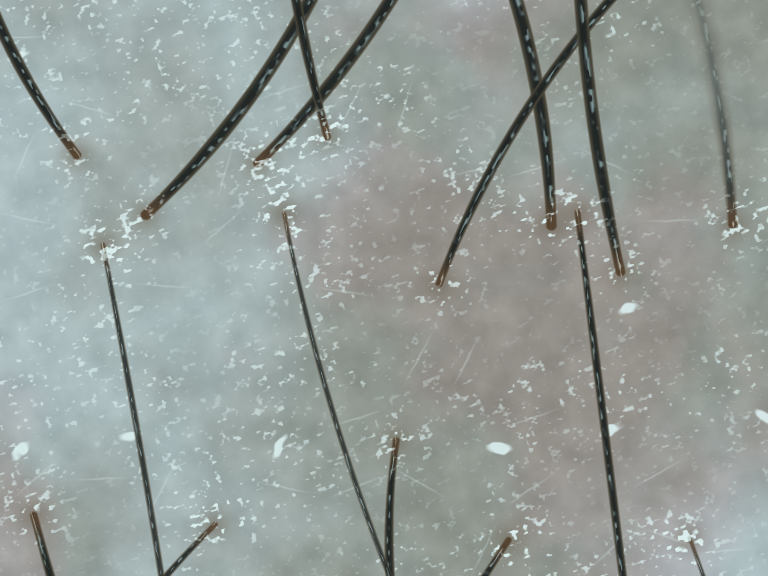
Write a WebGL 2 fragment shader that draws this texture.

```glsl
#version 300 es
precision highp float;

#define UPPER_HAIRS 8
#define LOWER_HAIRS 5
#define STRAY_HAIRS 3
#define SEED 4.0
#define SOFTNESS 0.0022
#define SPECK_FREQ 105.0
#define SPECK_GAIN 0.55
#define SKIN_DARK vec3(0.555, 0.585, 0.555)
#define SKIN_LIGHT vec3(0.665, 0.735, 0.745)
#define SHEEN vec3(0.86, 0.94, 0.94)

uniform vec2 u_resolution;
out vec4 fragColor;

struct Hair { vec2 root, dir; float len, bow, width, blur; };

vec2 hash2(vec2 p) {
    vec3 q = fract(p.xyx * vec3(0.1031, 0.1030, 0.0973));
    q += dot(q, q.yzx + 33.33);
    return fract((q.xx + q.yz) * q.zy);
}

float noise(vec2 p) {
    vec2 i = floor(p), f = fract(p);
    f = f * f * (3.0 - 2.0 * f);
    float low = mix(hash2(i).x, hash2(i + vec2(1, 0)).x, f.x);
    float high = mix(hash2(i + vec2(0, 1)).x, hash2(i + vec2(1, 1)).x, f.x);
    return mix(low, high, f.y);
}

float fbm(vec2 p) {
    float sum = 0.0, amp = 0.533;
    for (int i = 0; i < 4; i++) {
        sum += amp * noise(p);
        p = mat2(1.6, 1.2, -1.2, 1.6) * p + 17.3;
        amp *= 0.5;
    }
    return sum;
}

// Upper hairs grow up, lower ones and strays grow down, all leaning left to right.
Hair makeHair(int i, float aspect) {
    float id = float(i);
    vec2 a = hash2(vec2(id, SEED)), b = hash2(vec2(id + 31.0, SEED + 7.0));
    bool upper = i < UPPER_HAIRS;
    bool stray = i >= UPPER_HAIRS + LOWER_HAIRS;
    float rootY = upper ? mix(0.47, 0.8, a.x) : mix(0.05, 0.24, a.x);
    float lean = b.x > 0.72 ? -0.65 : mix(0.05, 0.5, b.x);
    Hair h;
    h.root = vec2(aspect * fract(id * 0.618 + 0.1), stray ? rootY + 0.48 : rootY);
    h.dir = normalize(vec2(-lean, 1.0)) * (upper ? 1.0 : -1.0);
    h.len = stray ? 0.95 : 0.68;
    h.bow = (b.y - 0.5) * 0.12;
    h.width = upper ? mix(0.0075, 0.0115, a.y) : mix(0.0032, 0.0085, a.y);
    h.blur = i == 3 ? 0.035 : 0.0;
    return h;
}

// Sparse elongated chips, one candidate per grid cell.
float chips(vec2 p, float cell, float chance, vec2 size) {
    vec2 id = floor(p / cell);
    vec2 a = hash2(id + cell * 91.0), b = hash2(id + 57.0);
    vec2 q = p - (id + 0.35 + 0.3 * a) * cell;
    float angle = mix(-0.6, 1.3, b.x);
    q = mat2(cos(angle), -sin(angle), sin(angle), cos(angle)) * q;
    q += (vec2(noise(p * 70.0), noise(p * 70.0 + 9.0)) - 0.5) * size.y * 1.5;
    float d = (length(q / size) - 1.0) * size.y;
    return (1.0 - smoothstep(-SOFTNESS, SOFTNESS, d)) * step(b.y, chance);
}

vec3 drawHair(vec3 col, vec2 p, Hair h, float id, float soft) {
    vec2 v = p - h.root;
    float along = dot(v, h.dir), t = clamp(along / h.len, 0.0, 1.0);
    float slope = h.bow * 4.0 * (1.0 - 2.0 * t) / h.len;
    float side = dot(v, vec2(h.dir.y, -h.dir.x)) - h.bow * 4.0 * t * (1.0 - t);
    side /= sqrt(1.0 + slope * slope);
    float beyond = along - t * h.len;
    float width = h.width * mix(0.8, 1.1, smoothstep(0.0, 0.3, t));
    float blur = h.blur * t;
    float edge = soft + blur;
    float cover = 1.0 - smoothstep(-edge, edge, length(vec2(side, beyond)) - width);
    cover *= mix(0.72, 0.97, smoothstep(0.003, 0.007, h.width)) / (1.0 + blur * 90.0);

    // Dark core, brown rim and broken cool highlights.
    float s = side / width;
    vec3 body = mix(vec3(0.12, 0.14, 0.135), vec3(0.30, 0.28, 0.225), smoothstep(0.25, 1.0, abs(s)));
    body = mix(vec3(0.33, 0.26, 0.19), body, smoothstep(0.0, 0.07, along));
    float streak = smoothstep(0.42, 0.85, noise(vec2(along * 95.0, s * 2.0 + id * 7.0)));
    float band = exp(-9.0 * (s - 0.2) * (s - 0.2));
    body += streak * band * vec3(0.36, 0.43, 0.44);
    return mix(col, body, cover);
}

void main() {
    vec2 p = gl_FragCoord.xy / u_resolution.y;
    float aspect = u_resolution.x / u_resolution.y;
    float soft = max(SOFTNESS, 0.75 / u_resolution.y);
    int count = UPPER_HAIRS + LOWER_HAIRS + STRAY_HAIRS;

    // Cloudy skin, cooler to the left, with faint pink patches.
    float tone = fbm(p * 2.4 + SEED) + 0.12 * (0.5 - p.x / aspect);
    vec3 col = mix(SKIN_DARK, SKIN_LIGHT, smoothstep(0.25, 0.73, tone));
    col += vec3(0.025, -0.02, -0.012) * smoothstep(0.5, 0.75, fbm(p * 3.5 + 40.0));
    col += (fbm(p * 24.0) - 0.5) * 0.11;

    // Brown shade and gathered flakes around the roots.
    float cluster = 0.0;
    for (int i = 0; i < count; i++) {
        Hair h = makeHair(i, aspect);
        vec2 v = p - h.root;
        float r2 = dot(v, v);
        col = mix(col, vec3(0.43, 0.40, 0.34), 0.5 * exp(-r2 * 1300.0));
        cluster += exp(-r2 * 420.0);
    }

    // Fine specks, thin scratches and a few larger chips.
    vec2 q = mat2(0.94, -0.34, 0.34, 0.94) * p * vec2(0.85, 1.15) * SPECK_FREQ;
    float grain = 0.62 * noise(q) + 0.38 * noise(q * 2.1 + 5.0);
    float patches = smoothstep(0.38, 0.68, fbm(p * 6.0 + 11.0));
    float speck = smoothstep(0.64, 0.86, grain + 0.09 * min(cluster, 1.0));
    col = mix(col, SHEEN, speck * min(SPECK_GAIN * (0.25 + patches) + 0.5 * cluster, 0.95));
    col = mix(col, SHEEN, 0.35 * chips(p, 0.11, 0.3, vec2(0.026, 0.0013)));
    col = mix(col, SHEEN, 0.9 * chips(p + 0.07, 0.21, 0.25, vec2(0.019, 0.007)));

    for (int i = 0; i < count; i++)
        col = drawHair(col, p, makeHair(i, aspect), float(i), soft);

    // Bright flakes lying over the roots.
    col = mix(col, SHEEN, 0.7 * smoothstep(0.66, 0.82, grain) * min(cluster, 1.0));
    fragColor = vec4(clamp(col, 0.0, 1.0), 1.0);
}
```
